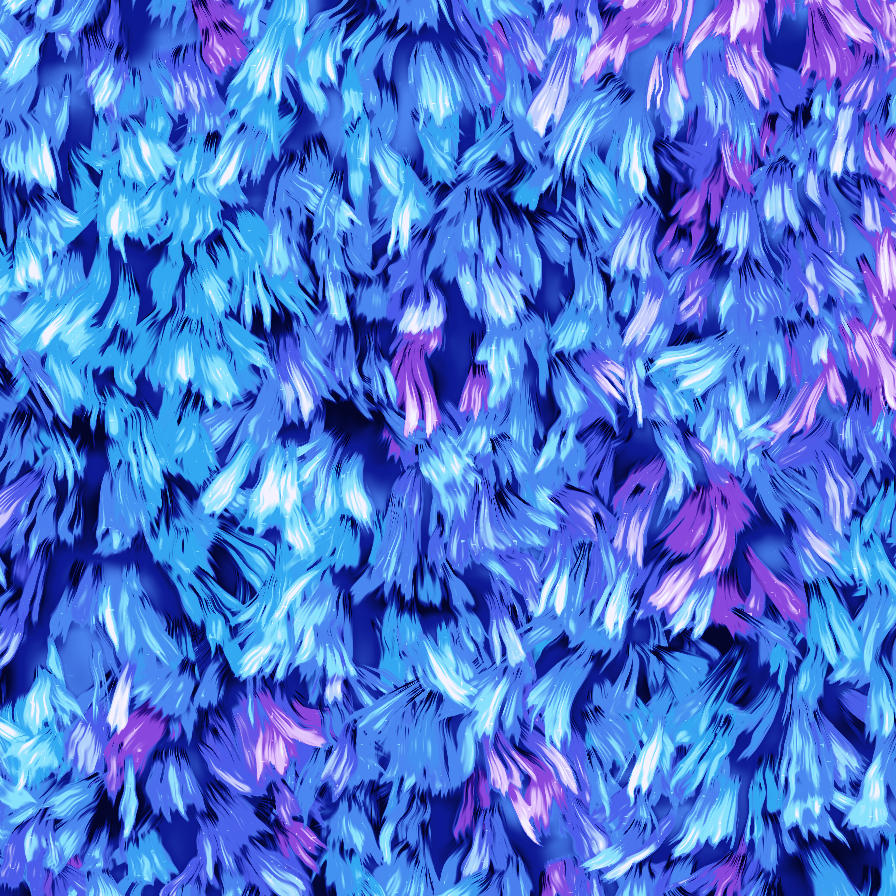
A Shadertoy shader for this texture:

```glsl
const float CELL = 0.085;
const int LAYERS = 6;

float hash(vec2 p) {
    vec3 q = fract(p.xyx * 0.1031);
    q += dot(q, q.yzx + 33.33);
    return fract((q.x + q.y) * q.z);
}

vec4 hash4(vec2 p) {
    vec4 q = fract(p.xyxy * vec4(0.1031, 0.1030, 0.0973, 0.1099));
    q += dot(q, q.wzxy + 33.33);
    return fract((q.xxyz + q.yzzw) * q.zywx);
}

float noise(vec2 p) {
    vec2 i = floor(p), f = fract(p);
    f = f * f * (3.0 - 2.0 * f);
    float low = mix(hash(i), hash(i + vec2(1, 0)), f.x);
    float high = mix(hash(i + vec2(0, 1)), hash(i + vec2(1, 1)), f.x);
    return mix(low, high, f.y);
}

vec2 warp(vec2 p, float frequency, float amount) {
    vec2 q = p * frequency;
    return p + amount * (vec2(noise(q + 3.0), noise(q + 57.0)) - 0.5);
}

// Tone runs from shadow to glare, hue from cyan to violet
vec3 furColor(float tone, float hue) {
    vec3 shadow = vec3(0.01, 0.02, 0.17);
    vec3 navy = vec3(0.05, 0.10, 0.58);
    vec3 cyan = vec3(0.20, 0.66, 0.95);
    vec3 blue = vec3(0.29, 0.53, 0.94);
    vec3 indigo = vec3(0.29, 0.36, 0.92);
    vec3 violet = vec3(0.54, 0.28, 0.87);
    vec3 ice = vec3(0.53, 0.88, 0.99);
    vec3 pink = vec3(0.88, 0.76, 0.99);

    vec3 body = mix(cyan, blue, smoothstep(0.27, 0.43, hue));
    body = mix(body, indigo, smoothstep(0.48, 0.60, hue));
    body = mix(body, violet, smoothstep(0.62, 0.70, hue));
    vec3 deep = mix(navy, vec3(0.18, 0.07, 0.56), smoothstep(0.62, 0.74, hue));
    vec3 pale = mix(ice, pink, smoothstep(0.52, 0.68, hue));

    vec3 color = mix(shadow, deep, smoothstep(0.02, 0.20, tone));
    color = mix(color, body, smoothstep(0.20, 0.40, tone));
    color = mix(color, pale, smoothstep(0.60, 0.84, tone));
    return mix(color, vec3(0.96, 0.95, 1.0), smoothstep(0.90, 1.12, tone));
}

// Paints one fanned tuft over the tone and hue beneath it
vec2 paintTuft(vec2 under, vec2 p, vec2 root, vec2 seed, float depth) {
    vec2 q = p - root;
    if (q.y > 0.03 || dot(q, q) > 0.0185) return under;

    vec4 shape = hash4(seed + 13.0);
    float swirl = sin(root.x * 19.0 + 3.0 * sin(root.y * 11.0));
    float angle = 0.5 * swirl + 0.9 * (shape.z - 0.5);
    float size = mix(0.075, 0.125, shape.x);
    float halfWidth = mix(0.012, 0.042, shape.y);
    vec2 dir = vec2(sin(angle), -cos(angle));
    float along = dot(q, dir) / size;
    if (along < 0.0 || along > 1.0) return under;

    float bend = (shape.w - 0.5) * 0.45 * size;
    float side = dot(q, vec2(-dir.y, dir.x)) + bend * along * along;
    float across = side / (halfWidth * mix(0.35, 1.0, along));
    if (abs(across) > 1.4) return under;

    // Coarse locks split the tuft, fine fibres streak it
    float width = across * halfWidth;
    vec2 offset = seed * 3.7;
    float lock = noise(vec2(width / 0.008, along * 1.6) + offset);
    float fibre = noise(vec2(width / 0.0026, along * size / 0.02) + offset + 19.0);
    float tip = 0.70 + 0.30 * lock - 0.16 * across * across;
    float edge = 1.0 - smoothstep(0.70, 0.98, abs(across) + 0.28 * (fibre - 0.5));
    float end = 1.0 - smoothstep(tip - 0.12, tip + 0.03, along + 0.16 * (fibre - 0.5));
    float gap = smoothstep(0.12, 0.26, lock + 0.25 * (fibre - 0.5));
    float cover = edge * end * gap * smoothstep(0.0, 0.15, along);

    float shade = (1.0 - smoothstep(0.7, 1.4, abs(across))) * smoothstep(0.0, 0.3, along);
    under.x *= 1.0 - 0.32 * shade * (1.0 - smoothstep(0.85, 1.0, along));
    if (cover < 0.004) return under;

    vec4 style = hash4(seed + 61.0);
    float tone = mix(0.10, 0.59, smoothstep(0.0, 0.60, along));
    tone += (fibre - 0.5) * 0.42 + (lock - 0.5) * 0.40;
    tone += (style.x - 0.5) * 0.36 - 0.12 * across * across;
    float hue = mix(noise(root * 5.0 + 7.0), noise(root * 13.0 + 23.0), 0.42);
    hue += (style.y - 0.5) * 0.18 - 0.04;
    return mix(under, vec2(tone * depth, hue), cover);
}

void mainImage(out vec4 fragColor, in vec2 fragCoord) {
    vec2 uv = fragCoord / iResolution.y;
    vec2 p = warp(warp(uv, 15.0, 0.022), 55.0, 0.005);
    vec2 fur = vec2(0.08, 0.5);

    // Overlapping layers, upper rows hanging over lower ones
    for (int layer = 0; layer < LAYERS; layer++) {
        float level = float(layer);
        vec2 shift = hash4(vec2(level, 5.0)).xy * CELL;
        vec2 base = floor((p + shift) / CELL);
        float depth = mix(0.70, 1.05, level / float(LAYERS - 1));
        for (int i = 0; i < 9; i++) {
            vec2 cell = base + vec2(i % 3 - 1, i / 3);
            vec2 seed = cell + vec2(level * 37.0 + 11.0, level * 53.0 + 17.0);
            vec2 jitter = vec2(0.2, 0.0) + hash4(seed).xy * vec2(0.6, 0.75);
            fur = paintTuft(fur, p, (cell + jitter) * CELL - shift, seed, depth);
        }
    }

    // Lifted midtones, broad patches of light and tiny glints
    float tone = fur.x + 0.19 * smoothstep(-0.12, 0.14, fur.x);
    tone += (noise(uv * 9.0 + 90.0) - 0.5) * 0.34;
    tone += (noise(uv * 21.0 + 33.0) - 0.5) * 0.24;
    float glint = smoothstep(0.90, 0.97, noise(uv * 260.0));
    tone += 0.20 * glint * smoothstep(0.25, 0.6, tone);

    fragColor = vec4(furColor(tone, fur.y), 1.0);
}
```
